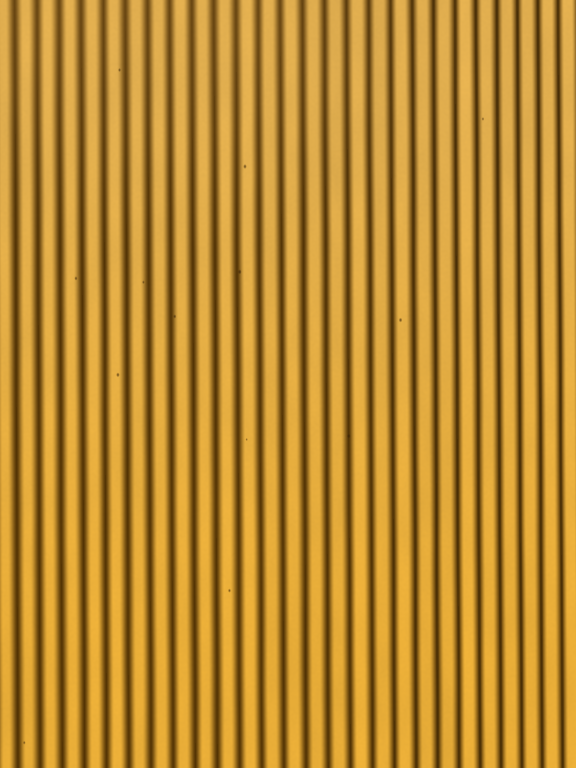
A Shadertoy shader for this texture:

```glsl
// Ochre corrugated sheet: vertical rounded ribs parted by soft brown grooves.
// A bent rib coordinate sets the spacing, a shading ramp rounds each rib,
// and gradient noise plus sparse specks add wear.

const vec3 GROOVE     = vec3(0.280, 0.165, 0.000);
const vec3 RIB_TOP    = vec3(0.885, 0.685, 0.310);
const vec3 RIB_BOTTOM = vec3(0.920, 0.685, 0.220);
const vec3 SPECK      = vec3(0.220, 0.130, 0.020);

float hash1(float n) {
    return fract(sin(n * 127.1 + 3.7) * 4358.53);
}

vec2 hash2(vec2 p) {
    vec2 q = vec2(dot(p, vec2(127.1, 311.7)), dot(p, vec2(269.5, 183.3)));
    return fract(sin(q) * 4375.85);
}

float cornerSlope(vec2 cell, vec2 offset) {
    return dot(hash2(cell + offset) * 2.0 - 1.0, -offset);
}

// Gradient noise, roughly -0.7 to 0.7
float gradientNoise(vec2 p) {
    vec2 i = floor(p), f = p - i;
    vec2 w = f * f * f * (f * (f * 6.0 - 15.0) + 10.0);
    float a = dot(hash2(i) * 2.0 - 1.0, f);
    float b = dot(hash2(i + vec2(1, 0)) * 2.0 - 1.0, f - vec2(1, 0));
    float c = dot(hash2(i + vec2(0, 1)) * 2.0 - 1.0, f - vec2(0, 1));
    float d = dot(hash2(i + vec2(1, 1)) * 2.0 - 1.0, f - vec2(1, 1));
    return mix(mix(a, b, w.x), mix(c, d, w.x), w.y);
}

// Rib index along x: whole numbers lie in the grooves.
// Ribs lean slightly and narrow toward the right.
float ribCoord(vec2 uv) {
    float x = uv.x - (1.0 - uv.y) * mix(0.0055, 0.008, uv.x);
    float squeeze = max(x - 0.62, 0.0);
    return 26.05 * (x - 0.026) + 3.55 * squeeze * squeeze;
}

// Light on a rib: 0 in the groove, 1 on the crest.
// side is the signed distance to the groove in rib widths.
float ribLight(float side, float softness) {
    float dist = sqrt(side * side + 0.0004);
    float reach = softness * (side < 0.0 ? 1.08 : 0.92);
    return smoothstep(-0.06, reach, dist);
}

// Coverage of sparse dark specks, at most one per cell
float specks(vec2 p, float cells, float share, float blur) {
    vec2 id = floor(p * cells);
    vec2 rnd = hash2(id + 17.0);
    vec2 center = (id + 0.2 + 0.6 * hash2(id + 41.0)) / cells;
    float radius = mix(0.0008, 0.0022, rnd.y);
    float dist = length((p - center) * vec2(1.0, 0.75));
    return step(rnd.x, share) * (1.0 - smoothstep(radius - blur, radius + blur, dist));
}

void mainImage(out vec4 fragColor, in vec2 fragCoord) {
    vec2 uv = fragCoord / iResolution.xy;
    vec2 p = fragCoord / iResolution.x;
    float pixel = 1.0 / iResolution.x;

    // Rib position with a faint wobble of the edges
    float k = ribCoord(uv) + 0.025 * gradientNoise(vec2(uv.x * 26.0, uv.y * 5.0));
    float grooveId = floor(k + 0.5);
    float side = k - grooveId;

    // Rounded shading: broad shadows at left, crisper grooves at right
    float softness = mix(0.40, 0.33, uv.x) + 0.03 * (hash1(grooveId) - 0.5);
    float light = ribLight(side, softness);
    float crisp = smoothstep(0.45, 0.9, uv.x);
    float core = 1.0 - smoothstep(0.03, 0.10, abs(side));

    // Paint grows richer downward; grooves look dusty near the top
    vec3 rib = mix(RIB_BOTTOM, RIB_TOP, smoothstep(0.1, 0.95, uv.y));
    vec3 groove = GROOVE + vec3(0.09, 0.075, 0.05) * smoothstep(0.65, 1.0, uv.y) * (1.0 - crisp);
    vec3 color = mix(groove, rib, light);
    color *= 1.0 - 0.16 * core * crisp;

    // Tone differences between ribs, broad stains and fine grain
    float tone = 0.03 * (hash1(floor(k) + 60.0) - 0.5);
    tone += 0.035 * gradientNoise(p * vec2(7.0, 4.0));
    tone += 0.025 * gradientNoise(p * vec2(45.0, 14.0) + 9.0);
    tone += 0.018 * gradientNoise(p * 160.0);
    color *= 1.0 + tone;

    // Small chips in the paint
    color = mix(color, SPECK, 0.6 * specks(p, 11.0, 0.07, pixel));

    fragColor = vec4(clamp(color, 0.0, 1.0), 1.0);
}
```
